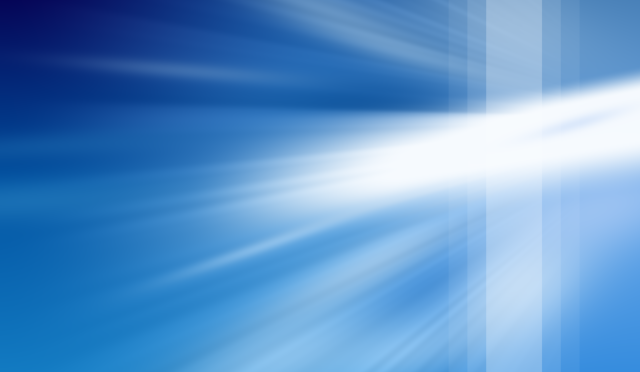
Give the GLSL for this background, as a WebGL 2 fragment shader.

```glsl
#version 300 es
precision highp float;
// Soft white light beams sweeping over a blue sky, crossed by translucent vertical bands.

uniform vec2 u_resolution;
out vec4 outColor;

const vec3 WHITE = vec3(0.98, 0.99, 1.0);
const vec3 PALE = vec3(0.80, 0.89, 0.97);
const vec3 HAZE = vec3(0.60, 0.74, 0.86);
const vec3 TEAL = vec3(0.20, 0.55, 0.78);
const vec3 DEEP = vec3(0.02, 0.30, 0.60);
const vec3 LILAC = vec3(0.72, 0.82, 0.97);

float hash(float n) {
    return fract(sin(n * 12.9898) * 43758.5453);
}

float noise(float x) {
    float i = floor(x);
    return mix(hash(i), hash(i + 1.0), smoothstep(0.0, 1.0, x - i));
}

// Three-stop vertical gradient
vec3 column(float y, vec3 low, vec3 middle, vec3 high) {
    vec3 lower = mix(low, middle, clamp(y * 2.0, 0.0, 1.0));
    return mix(lower, high, clamp(y * 2.0 - 1.0, 0.0, 1.0));
}

// Rotated elliptical Gaussian
float glow(vec2 p, vec2 center, float angle, vec2 radius) {
    vec2 d = p - center;
    float c = cos(angle), s = sin(angle);
    vec2 q = vec2(c * d.x + s * d.y, c * d.y - s * d.x) / radius;
    return exp(-dot(q, q));
}

// Fine rays that converge on a single point
float rays(vec2 p, vec2 focus) {
    vec2 d = focus - p;
    float a = atan(d.y, max(d.x, 0.02));
    return 0.6 * noise(a * 22.0 + 40.0) + 0.4 * noise(a * 57.0 + 90.0) - 0.5;
}

float band(float x, float center, float halfWidth, float blur) {
    return 1.0 - smoothstep(-blur, blur, abs(x - center) - halfWidth);
}

vec3 sky(vec2 p) {
    vec3 left = column(p.y, vec3(0.07, 0.48, 0.76), vec3(0.0, 0.32, 0.63), vec3(0.02, 0.02, 0.34));
    vec3 middle = column(p.y, vec3(0.24, 0.60, 0.86), vec3(0.24, 0.55, 0.82), vec3(0.09, 0.34, 0.64));
    vec3 right = column(p.y, vec3(0.21, 0.55, 0.87), vec3(0.42, 0.66, 0.91), vec3(0.28, 0.50, 0.72));
    vec3 c = mix(left, middle, smoothstep(0.0, 0.9, p.x));
    return mix(c, right, smoothstep(0.85, 1.5, p.x));
}

// Wedge of light between two slanted edges, sharper toward the right
float mainBeam(vec2 p, float ripple) {
    float top = 0.625 + 0.20 * (p.x - 0.9) + 0.025 * ripple;
    float bottom = 0.405 + 0.155 * (p.x - 0.76) + 0.03 * ripple;
    float soft = mix(0.11, 0.035, smoothstep(0.7, 1.5, p.x));
    float body = smoothstep(-soft, soft, top - p.y) * smoothstep(-0.07, 0.07, p.y - bottom);
    return body * smoothstep(0.48, 1.08, p.x + 0.08 * ripple);
}

void main() {
    vec2 p = gl_FragCoord.xy / u_resolution.y;
    float ray = rays(p, vec2(1.83, 0.68));
    float rayFade = 1.0 - smoothstep(1.1, 1.6, p.x);
    vec3 color = sky(p);

    // Dark hollows above and below the beam
    color = mix(color, DEEP, 0.75 * glow(p, vec2(1.03, 0.74), 0.03, vec2(0.30, 0.075)));
    color = mix(color, vec3(0.12, 0.46, 0.80), 0.65 * glow(p, vec2(1.16, 0.24), 0.45, vec2(0.24, 0.08)));

    // Cool streaks on the left
    color = mix(color, TEAL, 0.45 * glow(p, vec2(0.05, 0.46), 0.05, vec2(0.38, 0.055)));
    color = mix(color, TEAL, 0.25 * glow(p, vec2(0.15, 0.61), 0.06, vec2(0.40, 0.035)));
    color = mix(color, HAZE, 0.28 * glow(p, vec2(0.50, 0.81), -0.08, vec2(0.30, 0.022)));

    // Upper haze and its falling streaks
    color = mix(color, HAZE, 0.60 * glow(p, vec2(0.88, 0.97), -0.40, vec2(0.32, 0.065)));
    color = mix(color, HAZE, 0.35 * glow(p, vec2(1.10, 0.86), -0.28, vec2(0.30, 0.03)));
    color = mix(color, HAZE, 0.40 * glow(p, vec2(1.32, 0.94), -0.30, vec2(0.34, 0.13)));

    // Lower beams and pools of light
    color = mix(color, PALE, 0.62 * glow(p, vec2(1.00, 0.29), 0.48, vec2(0.34, 0.065)));
    color = mix(color, PALE, 0.50 * glow(p, vec2(0.76, 0.04), 0.40, vec2(0.34, 0.11)));
    color = mix(color, PALE, 0.40 * glow(p, vec2(1.08, 0.05), 0.30, vec2(0.22, 0.08)));
    color = mix(color, PALE, 0.70 * glow(p, vec2(1.40, 0.23), 0.60, vec2(0.22, 0.13)));
    color = mix(color, LILAC, 0.60 * glow(p, vec2(1.62, 0.44), 0.25, vec2(0.28, 0.11)));

    // Main beam with its halo, trailing streak and inner wisp
    color = mix(color, PALE, 0.42 * glow(p, vec2(0.92, 0.51), 0.24, vec2(0.46, 0.14)));
    color = mix(color, PALE, 0.42 * glow(p, vec2(0.74, 0.35), 0.34, vec2(0.26, 0.018)));
    color += 0.10 * ray * rayFade * smoothstep(0.0, 0.5, p.x);
    color = mix(color, WHITE, 0.97 * mainBeam(p, ray * rayFade));
    color = mix(color, LILAC, 0.45 * glow(p, vec2(1.54, 0.665), 0.28, vec2(0.14, 0.018)));

    // Nested translucent bands
    float blur = 0.75 / u_resolution.y;
    for (int i = 0; i < 3; i++) {
        float step01 = float(i) * 0.5;
        float halfWidth = mix(0.176, 0.075, step01);
        float alpha = mix(0.06, 0.25, step01 * step01);
        color = mix(color, WHITE, alpha * band(p.x, 1.382, halfWidth, blur));
    }
    outColor = vec4(clamp(color, 0.0, 1.0), 1.0);
}
```
